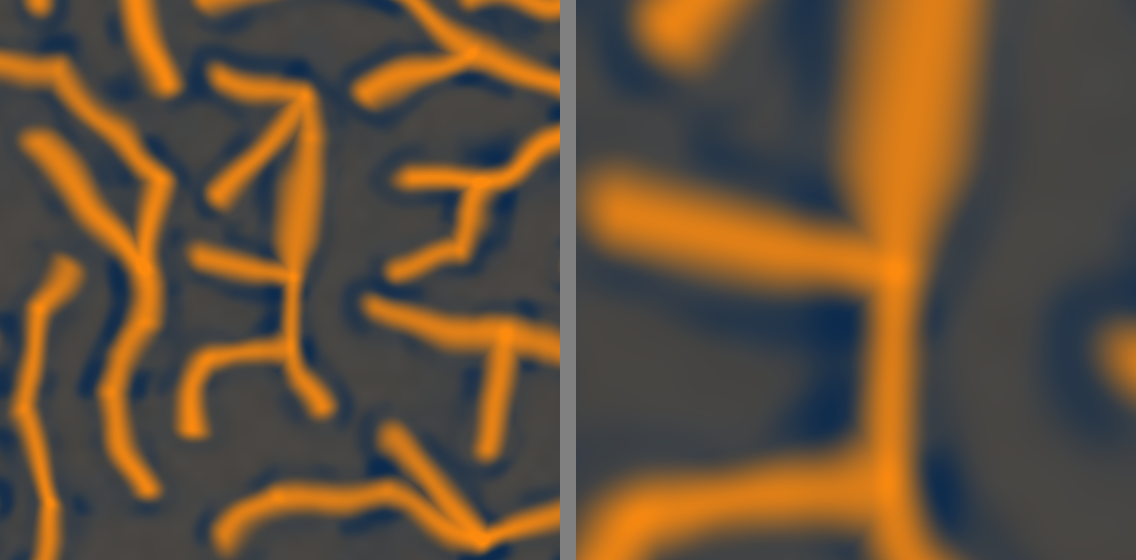
Left: the whole. Right: its middle third, enlarged.
Write a Shadertoy shader that draws this pattern.

```glsl
// Soft glowing orange strands with patchy navy halos on mottled warm grey.

const float CELLS = 6.3;          // strand nodes across the canvas
const float JITTER = 0.62;        // node displacement, in cells
const float EDGE_CHANCE = 0.80;   // share of nodes that send out a strand
const float FADE_RADIUS = 0.039;  // half width where the strand vanishes
const float HALO_RADIUS = 0.047;  // distance of the dark rim from the axis
const float HALO_WIDTH = 0.017;
const float WARP_SIZE = 0.042;    // amplitude of the strand wiggle
const float WARP_FREQ = 11.0;

const vec3 GREY = vec3(0.286, 0.276, 0.262);
const vec3 SLATE = vec3(0.235, 0.255, 0.275);
const vec3 NAVY = vec3(0.010, 0.150, 0.310);
const vec3 ORANGE = vec3(0.985, 0.540, 0.060);

float hash(vec2 p) {
    return fract(sin(dot(p, vec2(127.1, 311.7))) * 43758.5453);
}

float noise(vec2 p) {
    vec2 i = floor(p), f = fract(p);
    f = f * f * (3.0 - 2.0 * f);
    return mix(mix(hash(i), hash(i + vec2(1, 0)), f.x),
               mix(hash(i + vec2(0, 1)), hash(i + vec2(1, 1)), f.x), f.y);
}

// Jittered lattice point, in cell units
vec2 nodePosition(vec2 id) {
    vec2 offset = vec2(hash(id + 17.3), hash(id + 61.9)) - 0.5;
    return id + 0.5 + JITTER * offset;
}

float nodeStrength(vec2 id) {
    return mix(0.74, 1.0, hash(id + 5.7));
}

// Step to the linked neighbour: mostly upward at left, sideways at right
vec2 linkStep(vec2 id) {
    float pick = hash(id + 33.1);
    float upward = mix(0.58, 0.18, clamp(id.x / CELLS, 0.0, 1.0));
    if (pick < upward) return vec2(0, 1);
    if (pick < mix(upward, 1.0, 0.74)) return vec2(1, 0);
    return vec2(1, hash(id + 8.4) < 0.35 ? 1 : -1);
}

// x: strand brightness, y: accumulated rim darkness
vec2 strands(vec2 uv) {
    vec2 p = uv * CELLS;
    vec2 cell = floor(p);
    float glow = 0.0, halo = 0.0;
    for (int y = -2; y <= 2; y++)
    for (int x = -2; x <= 2; x++) {
        vec2 id = cell + vec2(x, y);
        if (hash(id + 91.2) > EDGE_CHANCE) continue;
        vec2 next = id + linkStep(id);
        vec2 a = nodePosition(id);
        vec2 ab = nodePosition(next) - a;
        float along = clamp(dot(p - a, ab) / dot(ab, ab), 0.0, 1.0);
        float d = length(p - a - ab * along) / CELLS;
        float strength = mix(nodeStrength(id), nodeStrength(next), along);
        float lit = strength * (1.0 - smoothstep(0.0, FADE_RADIUS, d));
        glow += pow(lit, 6.0);
        float rim = (d - HALO_RADIUS) / HALO_WIDTH;
        halo += exp(-rim * rim);
    }
    return vec2(min(pow(glow, 1.0 / 6.0), 1.0), halo);
}

void mainImage(out vec4 fragColor, in vec2 fragCoord) {
    vec2 uv = fragCoord / min(iResolution.x, iResolution.y);

    // Wiggle the strands
    vec2 w = uv * WARP_FREQ;
    vec2 warp = vec2(noise(w + 3.7), noise(w + 47.2)) - 0.5;
    vec2 strand = strands(uv + WARP_SIZE * warp);

    // Mottled ground with a faint fine grain
    float mottle = noise(uv * 9.0 + 20.0);
    float grain = noise(uv * 34.0 + 71.0) - 0.5;
    vec3 color = mix(GREY, SLATE, 0.6 * smoothstep(0.45, 0.95, mottle));
    color += 0.016 * grain;

    // Patchy rims, deepest between neighbouring strands
    float patches = smoothstep(0.3, 0.95, noise(uv * 19.0 + 130.0));
    float rim = 1.0 - exp(-strand.y * mix(0.10, 0.75, patches));
    color = mix(color, NAVY, rim);

    color = mix(color, ORANGE, strand.x);
    fragColor = vec4(color, 1.0);
}
```
